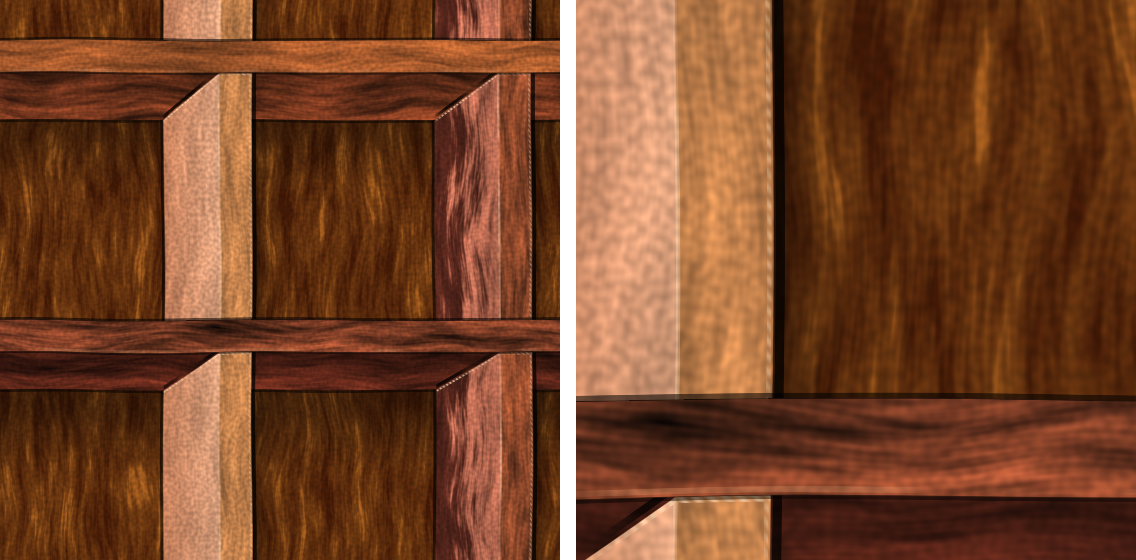
Left, the full canvas; right, a detail of the centre.
Reproduce this pattern procedurally as a WebGL 1 fragment shader.

```glsl
precision highp float;
// Wooden pigeonhole shelving: two by two open boxes seen from below right.
// Each box layers a back panel, a ceiling, a post with a mitred side and a
// shelf edge; all grain is stretched gradient noise that wraps at the canvas.
#define REPEATS 2.0
#define ORIGIN vec2(0.45, 0.0716)
#define SHELF 0.116
#define CEILING 0.285
#define POST_FRONT 0.115
#define POST_SIDE 0.315
#define WOBBLE 0.010
#define GRAIN 1.0
#define SURFACE 0.22
#define EDGE_LIGHT 0.55

uniform vec2 u_resolution;

vec2 gradient(vec2 node, vec2 period, float seed) {
  node = mod(node, period);
  float a = fract(sin(dot(node, vec2(127.1, 311.7)) + seed * 17.3) * 43758.5);
  return vec2(cos(a * 6.28318), sin(a * 6.28318));
}

// Gradient noise that repeats after a whole number of nodes
float noise(vec2 p, vec2 period, float seed) {
  vec2 i = floor(p), f = p - i;
  vec2 u = f * f * f * (f * (f * 6.0 - 15.0) + 10.0);
  vec2 e = vec2(1.0, 0.0);
  float a = dot(gradient(i, period, seed), f);
  float b = dot(gradient(i + e.xy, period, seed), f - e.xy);
  float c = dot(gradient(i + e.yx, period, seed), f - e.yx);
  float d = dot(gradient(i + e.xx, period, seed), f - e.xx);
  return mix(mix(a, b, u.x), mix(c, d, u.x), u.y);
}

// Fibres: octaves of stretched noise, bent by a broad warp
float fibres(vec2 uv, vec2 freq, float seed) {
  vec2 bend = vec2(noise(uv * 6.0, vec2(6.0), seed + 5.0),
                   noise(uv * 6.0, vec2(6.0), seed + 9.0)) * 0.025;
  float sum = 0.0, amp = 1.0;
  for (int k = 0; k < 4; k++) {
    sum += amp * noise((uv + bend) * freq, freq, seed + float(k));
    freq *= 2.0;
    amp *= 0.75;
  }
  return sum * GRAIN;
}

float above(float d, float aa) { return smoothstep(-aa, aa, d); }
float line(float d, float w, float aa) { return 1.0 - smoothstep(w, w + aa, abs(d)); }

void main() {
  vec2 uv = gl_FragCoord.xy / u_resolution;
  float aa = REPEATS / min(u_resolution.x, u_resolution.y);

  // Box coordinates: x from the right of a post, y down from a shelf top
  vec2 box = (vec2(uv.x, 1.0 - uv.y) - ORIGIN) * REPEATS;
  box += WOBBLE * vec2(noise(uv * 3.0, vec2(3.0), 1.0), noise(uv * 4.0, vec2(4.0), 2.0));
  vec2 near = fract(box + 0.5) - 0.5;
  vec2 index = mod(floor(box + 0.5), REPEATS);
  float x = near.x, y = near.y, drop = fract(box.y);
  float darkPost = min(index.x, 1.0), darkShelf = min(index.y, 1.0);

  float upright = fibres(uv, vec2(34.0, 5.0), 11.0);
  float level = fibres(uv, vec2(4.0, 30.0), 31.0);
  float broad = noise(uv * 5.0, vec2(5.0), 51.0);
  float ceilingEnd = CEILING - 0.035 * darkShelf;
  float sideStart = -POST_SIDE - 0.03 * darkPost;

  // Back panel, shaded beneath the ceiling and beside the posts
  float tone = 0.52 + upright * 0.75 + broad * 0.25;
  vec3 color = mix(vec3(0.24, 0.09, 0.02), vec3(0.46, 0.25, 0.075), clamp(tone, 0.0, 1.0));
  color += vec3(0.16, 0.10, 0.04) * smoothstep(0.75, 1.25, tone);
  color *= mix(0.68, 1.06, smoothstep(0.24, 0.6, drop));
  color *= 1.0 - 0.4 * exp(-abs(x) * 22.0) * step(0.0, x);

  // Ceiling of the box
  vec3 ceilingWood = mix(vec3(0.43, 0.20, 0.11), vec3(0.32, 0.13, 0.085), darkShelf);
  ceilingWood *= 0.95 + level * 0.65 + broad * 0.3;
  ceilingWood *= mix(0.72, 1.15, smoothstep(SHELF, ceilingEnd, drop));
  color = mix(ceilingWood, color, above(drop - ceilingEnd, aa));
  color *= 1.0 - 0.5 * line(drop - ceilingEnd - 0.004, 0.003, aa);

  // Post: side face cut along the mitre, then the narrow front face
  float across = clamp((x - sideStart) / (-POST_FRONT - sideStart), 0.0, 1.0);
  float mitre = drop - mix(ceilingEnd, SHELF, across);
  float inPost = above(x - sideStart, aa) * above(-x, aa);
  float post = inPost * above(mitre, aa);
  vec3 paleSide = mix(vec3(0.76, 0.49, 0.35), vec3(0.86, 0.63, 0.49), across);
  float shadow = smoothstep(0.2, 0.75, across + upright * 0.5 + broad * 0.4);
  vec3 redSide = mix(vec3(0.34, 0.15, 0.11), vec3(0.68, 0.39, 0.30), shadow);
  vec3 side = mix(paleSide, redSide, darkPost) * (1.0 + upright * mix(0.15, 0.4, darkPost));
  vec3 front = mix(vec3(0.74, 0.49, 0.29), vec3(0.53, 0.27, 0.16), darkPost);
  front *= 1.0 + upright * mix(0.28, 0.55, darkPost);
  float bead = 0.6 + 0.4 * sin(6.28318 * 110.0 * (uv.x + uv.y));
  float worn = smoothstep(-0.25, 0.3, noise(uv * 14.0, vec2(14.0), 71.0));
  color *= 1.0 - 0.75 * inPost * worn * line(mitre + 0.012, 0.005, aa);
  color *= 1.0 - 0.7 * line(x - 0.008, 0.005, aa) * above(drop - SHELF, aa);
  color *= 1.0 - 0.6 * line(x - sideStart + 0.005, 0.004, aa) * above(drop - ceilingEnd, aa);
  vec3 postWood = mix(side, front, above(x + POST_FRONT, aa));
  float rim = line(x + POST_FRONT, 0.002, aa) * (0.3 + 0.5 * worn);
  rim = max(rim, line(x + 0.005, 0.002, aa) * bead * 0.7);
  rim = max(rim, line(mitre - 0.004, 0.003, aa) * (0.35 + 0.65 * worn) * bead * 1.4);
  postWood = mix(postWood, vec3(0.95, 0.82, 0.68), clamp(rim * EDGE_LIGHT, 0.0, 1.0));
  color = mix(color, postWood, post);

  // Shelf edge running in front of everything
  vec3 shelfWood = mix(vec3(0.63, 0.34, 0.17), vec3(0.43, 0.21, 0.13), darkShelf);
  shelfWood *= 1.0 + level * mix(0.4, 0.85, darkShelf) + broad * 0.25;
  shelfWood = mix(shelfWood, vec3(0.78, 0.52, 0.36), 0.4 * worn * line(y - SHELF + 0.007, 0.003, aa));
  float shelf = above(y, aa) * above(SHELF - y, aa);
  color = mix(color, shelfWood, shelf);
  color *= 1.0 - 0.55 * line(y + 0.003, 0.003, aa);
  color *= 1.0 - 0.45 * line(y - SHELF - 0.002, 0.002, aa);

  // Fine tooth of the surface
  color *= 1.0 + SURFACE * noise(uv * 150.0, vec2(150.0), 91.0);
  gl_FragColor = vec4(clamp(color, 0.0, 1.0), 1.0);
}
```
